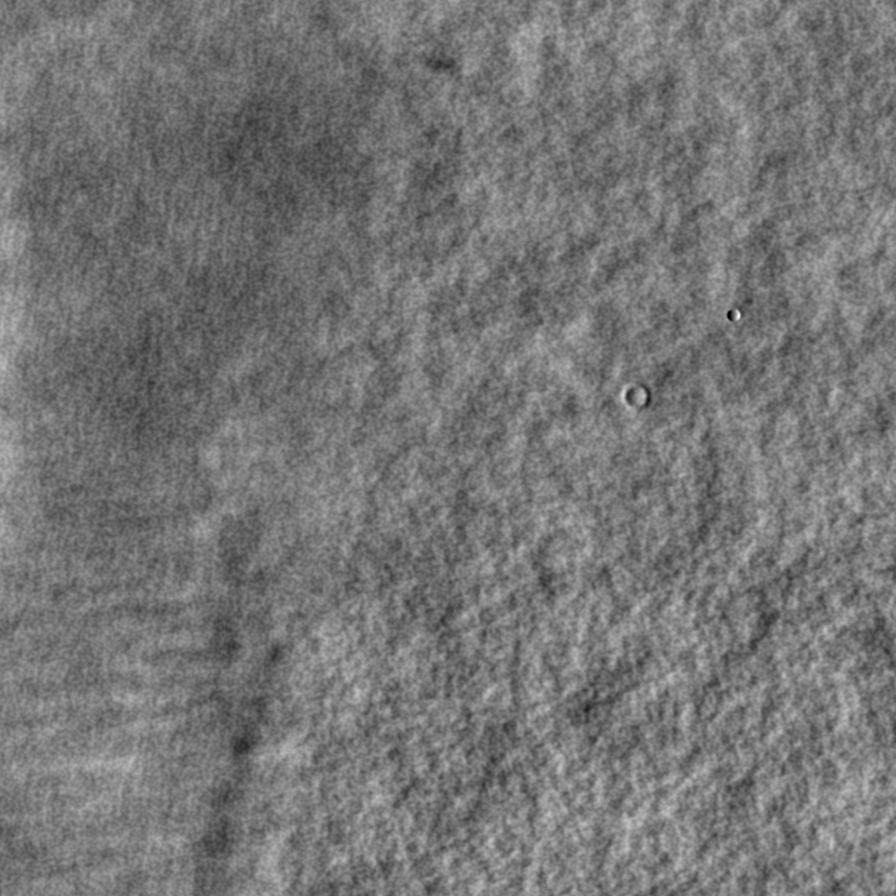
A three.js fragment shader for this texture:

```glsl
varying vec2 vUv;

const float TAU = 6.2831853;
const float BASE_GREY = 0.465;
const vec2 LIGHT_AXIS = vec2(0.95, -0.31);

float hash(vec2 cell) {
  vec3 q = fract(vec3(cell.xyx) * vec3(0.1031, 0.1030, 0.0973));
  q += dot(q, q.yzx + 33.33);
  return fract((q.x + q.y) * q.z);
}

float corner(vec2 cell, vec2 offset) {
  float angle = TAU * hash(cell);
  return dot(vec2(cos(angle), sin(angle)), offset);
}

// Gradient noise, about -0.7 to 0.7
float noise(vec2 p) {
  vec2 i = floor(p);
  vec2 f = p - i;
  vec2 u = f * f * f * (f * (f * 6.0 - 15.0) + 10.0);
  vec2 e = vec2(1.0, 0.0);
  float low = mix(corner(i, f), corner(i + e.xy, f - e.xy), u.x);
  float high = mix(corner(i + e.yx, f - e.yx), corner(i + e.xx, f - e.xx), u.x);
  return mix(low, high, u.y);
}

float fbm(vec2 p) {
  float sum = 0.0;
  float amp = 1.0;
  for (int k = 0; k < 4; k++) {
    sum += amp * noise(p);
    p = mat2(1.6, 1.2, -1.2, 1.6) * p + 17.3;
    amp *= 0.55;
  }
  return sum;
}

vec2 rotate(vec2 p, float angle) {
  return mat2(cos(angle), sin(angle), -sin(angle), cos(angle)) * p;
}

// Slope of a noise surface towards the light, on a turned lattice
float relief(vec2 p, float scale, float reach) {
  vec2 q = rotate(p, scale) * scale + scale;
  vec2 stepToLight = rotate(LIGHT_AXIS, scale) * reach;
  return noise(q + stepToLight) - noise(q - stepToLight);
}

// Soft line from a to b
float stroke(vec2 p, vec2 a, vec2 b, float width) {
  vec2 ab = b - a;
  float t = clamp(dot(p - a, ab) / dot(ab, ab), 0.0, 1.0);
  float d = length(p - a - ab * t) / width;
  return exp(-d * d);
}

float blob(vec2 p, vec2 centre, vec2 size) {
  vec2 q = (p - centre) / size;
  return exp(-dot(q, q));
}

// Bowl lit on its far wall, with a faint rim lit on its near side
float crater(vec2 p, vec2 centre, float radius, float rimLight) {
  vec2 q = (p - centre) / radius;
  float d = length(q);
  float rim = q.x * exp(-12.0 * (d - 1.25) * (d - 1.25));
  return q.x * (1.0 - smoothstep(0.7, 1.15, d)) - rimLight * rim;
}

// Broad light and dark ground
float groundTone(vec2 p) {
  float tone = 0.11 * fbm(p * 6.0 + 3.7);
  tone -= 0.085 * blob(p, vec2(0.23, 0.79), vec2(0.19, 0.21));
  tone -= 0.050 * blob(p, vec2(0.38, 0.93), vec2(0.06, 0.10));
  tone -= 0.055 * blob(p, vec2(0.18, 0.48), vec2(0.13, 0.12));
  tone -= 0.045 * blob(p, vec2(0.74, 0.84), vec2(0.10, 0.05));
  tone += 0.060 * blob(p, vec2(0.62, 0.98), vec2(0.16, 0.07));
  return tone + 0.045 * blob(p, vec2(0.75, 0.08), vec2(0.30, 0.14));
}

// Bright margins, ridges and dark clefts
float landforms(vec2 p) {
  float form = 0.15 * stroke(p, vec2(0.0, 0.40), vec2(0.005, 0.90), 0.026);
  form += 0.11 * stroke(p, vec2(0.02, 0.94), vec2(0.14, 0.99), 0.018);
  form -= 0.15 * stroke(p, vec2(0.225, 0.0), vec2(0.305, 0.26), 0.016);
  form += 0.11 * stroke(p, vec2(0.29, 0.0), vec2(0.36, 0.29), 0.030);
  form += 0.08 * stroke(p, vec2(0.23, 0.40), vec2(0.25, 0.54), 0.020);
  form -= 0.14 * stroke(p, vec2(0.47, 0.932), vec2(0.54, 0.897), 0.008);
  form -= 0.09 * stroke(p, vec2(0.35, 0.985), vec2(0.41, 0.930), 0.012);
  form -= 0.10 * stroke(p, vec2(0.64, 0.19), vec2(0.71, 0.27), 0.018);
  form -= 0.08 * stroke(p, vec2(0.54, 0.10), vec2(0.57, 0.26), 0.016);
  return form - 0.13 * blob(p, vec2(0.635, 0.55), vec2(0.017, 0.014));
}

void main() {
  vec2 p = vUv;
  vec2 warped = p + 0.014 * vec2(noise(p * 19.0), noise(p * 19.0 + 41.0));
  float rough = smoothstep(-0.08, 0.16, warped.x - 0.26 - 0.13 * p.y * p.y);
  float pitted = rough * mix(0.6, 1.0, smoothstep(0.55, 0.15, p.y - 0.3 * (p.x - 0.5)));
  float ridge = stroke(p, vec2(0.31, 0.05), vec2(0.24, 0.56), 0.05);
  float lumpy = max(rough, 0.9 * ridge);
  float patchy = 0.8 + 0.9 * noise(warped * 28.0 + 5.0);
  float grey = BASE_GREY + groundTone(warped) + landforms(warped) * patchy;

  // Hills, knobs and pits
  grey += mix(0.030, 0.080, lumpy) * relief(p, 15.0, 0.25);
  grey += mix(0.035, 0.115, lumpy) * relief(p, 33.0, 0.28);
  grey += 0.055 * lumpy * noise(rotate(p, 0.6) * 40.0);
  grey += 0.150 * pitted * relief(p, 67.0, 0.30);
  grey += 0.105 * pitted * relief(p, 121.0, 0.30);

  // Wind streaks on the smooth ground
  float lowLeft = (1.0 - rough) * smoothstep(0.75, 0.25, p.y);
  float ripples = blob(p, vec2(0.97, 0.33), vec2(0.12, 0.10));
  grey += 0.105 * lowLeft * noise(rotate(warped, -0.12) * vec2(10.0, 62.0));
  grey += 0.105 * (1.0 - rough) * noise(rotate(p, 0.15) * vec2(125.0, 40.0));
  grey += 0.090 * ripples * noise(rotate(p, 0.25) * vec2(20.0, 80.0));

  // Fresh craters and fine grain
  grey += 0.75 * crater(p, vec2(0.819, 0.648), 0.0075, 0.1);
  grey += 0.30 * crater(p, vec2(0.710, 0.557), 0.0115, 0.9);
  grey += 0.120 * noise(rotate(p, 0.5) * 205.0) + 0.070 * noise(rotate(p, 1.1) * 105.0);
  gl_FragColor = vec4(vec3(clamp(grey, 0.0, 1.0)), 1.0);
}
```
